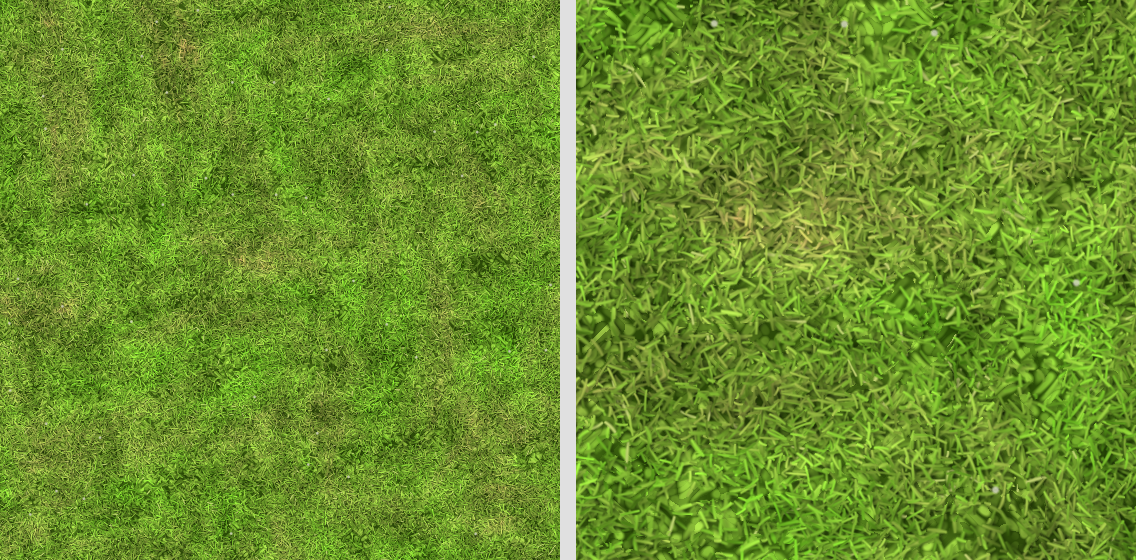
Left, the full canvas; right, a detail of the centre.
This texture is drawn by a WebGL 2 fragment shader. Its source:

```glsl
#version 300 es
precision highp float;
// Sunlit lawn: layered grass blades over small leaves, with lush, dark and dry patches.
uniform vec2 u_resolution;
out vec4 fragColor;

vec3 hash3(vec2 p) {
    vec3 q = fract(p.xyx * vec3(0.1031, 0.1030, 0.0973));
    q += dot(q, q.yxz + 33.33);
    return fract((q.xxy + q.yzz) * q.zyx);
}

// Layered, warped sines; mostly within -1..1
float waves(vec2 p) {
    float sum = 0.0, amplitude = 0.55;
    for (int i = 0; i < 5; i++) {
        p = mat2(0.8, 0.6, -0.6, 0.8) * p * 1.6 + 3.7;
        p += 0.9 * sin(p.yx * 0.7 + float(i));
        sum += amplitude * sin(p.x) * sin(p.y);
        amplitude *= 0.8;
    }
    return sum;
}

// Grass colour from brightness and dryness; dryness shows most in bright blades
vec3 turf(float tone, float dry) {
    tone = clamp(tone, 0.0, 1.15);
    vec3 green = mix(vec3(0.17, 0.29, 0.03), vec3(0.66, 0.87, 0.28), tone);
    return green + dry * (0.25 + tone) * vec3(0.065, -0.045, 0.06);
}

// Cellular leaves: x is the distance to the nearest one, y its random value
vec2 leaves(vec2 p) {
    vec2 nearest = vec2(9.0, 0.0);
    for (int y = -1; y <= 1; y++)
    for (int x = -1; x <= 1; x++) {
        vec2 cell = floor(p) + vec2(x, y);
        vec3 h = hash3(cell + 50.0);
        float d = length(cell + h.xy - p);
        if (d < nearest.x) nearest = vec2(d, h.z);
    }
    return nearest;
}

// Paint one layer of tapered blades, each with a soft shadow beside it
vec3 blades(vec3 color, vec2 p, float layer, float light, float dry, float clover, float soft) {
    float count = 60.0 + 10.0 * layer;
    vec2 q = p * count + layer * 17.3;
    for (int y = -1; y <= 1; y++)
    for (int x = -1; x <= 1; x++) {
        vec2 cell = floor(q) + vec2(x, y);
        vec3 place = hash3(cell + layer * 31.0 + 7.0);
        vec3 look = hash3(cell + layer * 57.0 + 211.0);
        if (look.z < clover * 0.7) continue;

        // Neighbouring blades lean in loosely similar directions
        vec2 c = cell / count;
        float angle = 1.2 + 1.3 * sin(11.0 * c.x + 3.0 * sin(9.0 * c.y))
                    + 0.8 * sin(23.0 * c.y - 8.0 * c.x) + (place.z - 0.5) * 2.6;
        vec2 dir = vec2(cos(angle), sin(angle));
        vec2 r = (q - cell - place.xy) / count;
        float halfLength = (0.25 + 0.73 * look.x) / count;
        float along = dot(r, dir) / halfLength;
        float across = dot(r, vec2(-dir.y, dir.x)) + 0.0015 * (place.x - 0.5) * along * along;
        float taper = max(1.0 - along * along, 0.0);
        float width = (0.0004 + 0.0008 * look.z * look.z) * (0.4 + 0.6 * taper);

        float shadow = taper * (1.0 - smoothstep(0.0, 0.003, abs(across + 0.0014)));
        color *= 1.0 - 0.18 * shadow;
        float cover = 1.0 - smoothstep(max(width - 0.5 * soft, 0.0), width + 0.5 * soft, abs(across));
        cover *= smoothstep(0.0, 0.4, taper);
        float tone = 0.25 + 0.57 * look.y + 0.025 * layer + 0.09 * along + light;
        vec3 blade = turf(tone, dry + (place.y - 0.5) * 1.2);
        // A few dead, straw coloured strands
        blade = mix(blade, vec3(0.78, 0.82, 0.48), 0.8 * step(0.985, look.y));
        color = mix(color, blade, cover);
    }
    return color;
}

void main() {
    float pixel = 1.0 / u_resolution.y;
    vec2 p = gl_FragCoord.xy * pixel;

    // Broad patches and finer mottling
    float dry = 0.1 + 0.9 * waves(p * 8.0 + 2.0);
    float mottle = waves(p * 27.0 + 9.0);
    float clover = smoothstep(0.1, 0.8, waves(p * 17.0 + 21.0) - 0.3 * dry + 0.1);
    float light = 0.02 + 0.18 * mottle + 0.13 * waves(p * 10.0 + 40.0) - 0.04 * clover;

    // Leafy undergrowth with dark gaps
    vec2 leaf = leaves(p * 125.0 + 0.6 * sin(p.yx * 210.0));
    float leafTone = (0.3 + 0.7 * leaf.y) * (1.0 - 0.85 * smoothstep(0.25, 0.7, leaf.x));
    vec3 color = turf(leafTone + light, dry * 0.7);

    for (int i = 0; i < 8; i++)
        color = blades(color, p, float(i), light, dry, clover, max(pixel, 0.0019));

    // Brownish thatch in the driest spots
    float thatch = smoothstep(0.5, 1.3, dry) * smoothstep(0.0, 0.7, mottle);
    color = mix(color, color * vec3(1.08, 0.95, 1.05), thatch);

    // Sparse tiny pale flowers
    vec2 g = p * 15.0;
    vec3 h = hash3(floor(g) + 400.0);
    float d = length(fract(g) - 0.15 - 0.7 * h.xy) / 15.0;
    float flower = step(0.8, h.z) * (1.0 - smoothstep(0.001, 0.001 + max(1.5 * pixel, 0.002), d));
    color = mix(color, vec3(0.82, 0.83, 0.74), 0.85 * flower);

    fragColor = vec4(clamp(color, 0.0, 1.0), 1.0);
}
```
